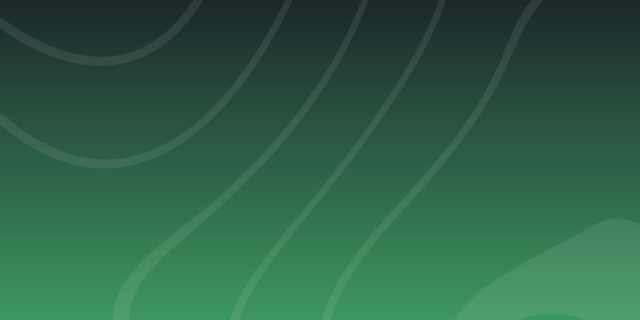
Write a Shadertoy shader that draws this background.

```glsl
const float DESIGN_HEIGHT = 384.0;  // canvas height in design units, y downward
const int CURVE_STEPS = 20;
const float OVERLAY_ALPHA = 0.082;

const vec3 SKY_TOP = vec3(0.108, 0.155, 0.167);
const vec3 GRASS_BOTTOM = vec3(0.240, 0.590, 0.380);

vec2 bezier(vec2 a, vec2 b, vec2 c, vec2 d, float t) {
    float s = 1.0 - t;
    return s * s * s * a + 3.0 * s * s * t * b + 3.0 * s * t * t * c + t * t * t * d;
}

// Signed distance to a cubic stroke whose width runs from widths.x to widths.y
float strokeDistance(vec2 p, vec2 a, vec2 b, vec2 c, vec2 d, vec2 widths) {
    float nearest = 1e5;
    vec2 start = a;
    for (int i = 1; i <= CURVE_STEPS; i++) {
        float t = float(i) / float(CURVE_STEPS);
        vec2 end = bezier(a, b, c, d, t);
        vec2 along = end - start;
        float h = clamp(dot(p - start, along) / dot(along, along), 0.0, 1.0);
        float curveT = t + (h - 1.0) / float(CURVE_STEPS);
        float radius = 0.5 * mix(widths.x, widths.y, curveT);
        nearest = min(nearest, length(p - start - along * h) - radius);
        start = end;
    }
    return nearest;
}

float smoothMin(float a, float b, float k) {
    float h = max(k - abs(a - b), 0.0) / k;
    return min(a, b) - 0.25 * k * h * h;
}

float coverage(float dist, float pixel) {
    return clamp(0.5 - dist / pixel, 0.0, 1.0);
}

// Two bowls at the upper left
float bowlDistance(vec2 p) {
    float upper = strokeDistance(p, vec2(0, 27), vec2(80, 86), vec2(175, 101), vec2(238, 0), vec2(11.5, 10));
    float lower = strokeDistance(p, vec2(0, 142), vec2(120, 248), vec2(250, 200), vec2(347, 0), vec2(12, 8));
    return min(upper, lower);
}

// Three diagonal contours, joined from smooth spans
float diagonalDistance(vec2 p) {
    float d = strokeDistance(p, vec2(438, 0), vec2(405, 90), vec2(340, 175), vec2(256, 249), vec2(7.5, 9.5));
    d = min(d, strokeDistance(p, vec2(256, 249), vec2(206, 293), vec2(145, 330), vec2(145, 384), vec2(9.5, 20)));
    d = min(d, strokeDistance(p, vec2(531, 0), vec2(505, 80), vec2(425, 185), vec2(366, 256), vec2(8, 8)));
    d = min(d, strokeDistance(p, vec2(366, 256), vec2(324, 307), vec2(295, 345), vec2(281, 384), vec2(8, 10.5)));
    d = min(d, strokeDistance(p, vec2(645, 0), vec2(620, 30), vec2(612, 62), vec2(600, 85), vec2(11.5, 9)));
    d = min(d, strokeDistance(p, vec2(600, 85), vec2(572, 147), vec2(525, 200), vec2(476, 254), vec2(9, 9)));
    return min(d, strokeDistance(p, vec2(476, 254), vec2(430, 303), vec2(403, 345), vec2(391, 384), vec2(9, 10.5)));
}

// Hill with a curved foot and rounded summit
float hillHeight(float x) {
    float slope = 54.0 + 0.53 * (x - 600.0) - 25.0 * exp((545.0 - x) / 25.0);
    float farSide = 133.0 - 0.9 * (x - 749.0);
    return smoothMin(slope, farSide, 48.0);
}

float ellipseDistance(vec2 p, vec2 center, vec2 radii) {
    vec2 q = (p - center) / radii;
    float k = length(q);
    return k * (k - 1.0) / max(length(q / radii), 1e-4);
}

void mainImage(out vec4 fragColor, in vec2 fragCoord) {
    float pixel = DESIGN_HEIGHT / iResolution.y;
    vec2 p = fragCoord * pixel;
    p.y = DESIGN_HEIGHT - p.y;

    // Vertical backdrop
    vec3 color = mix(SKY_TOP, GRASS_BOTTOM, p.y / DESIGN_HEIGHT);

    // Translucent contours
    float lines = coverage(min(bowlDistance(p), diagonalDistance(p)), pixel);

    // Translucent hill with a hollow at its base
    float above = DESIGN_HEIGHT - p.y - hillHeight(p.x);
    float hill = coverage(above, max(fwidth(above), 1e-4));
    float hollow = coverage(ellipseDistance(p, vec2(662, 392), vec2(47, 15)), pixel);
    hill *= 1.0 - hollow;

    color = mix(color, vec3(1.0), OVERLAY_ALPHA * max(lines, hill));
    fragColor = vec4(color, 1.0);
}
```
